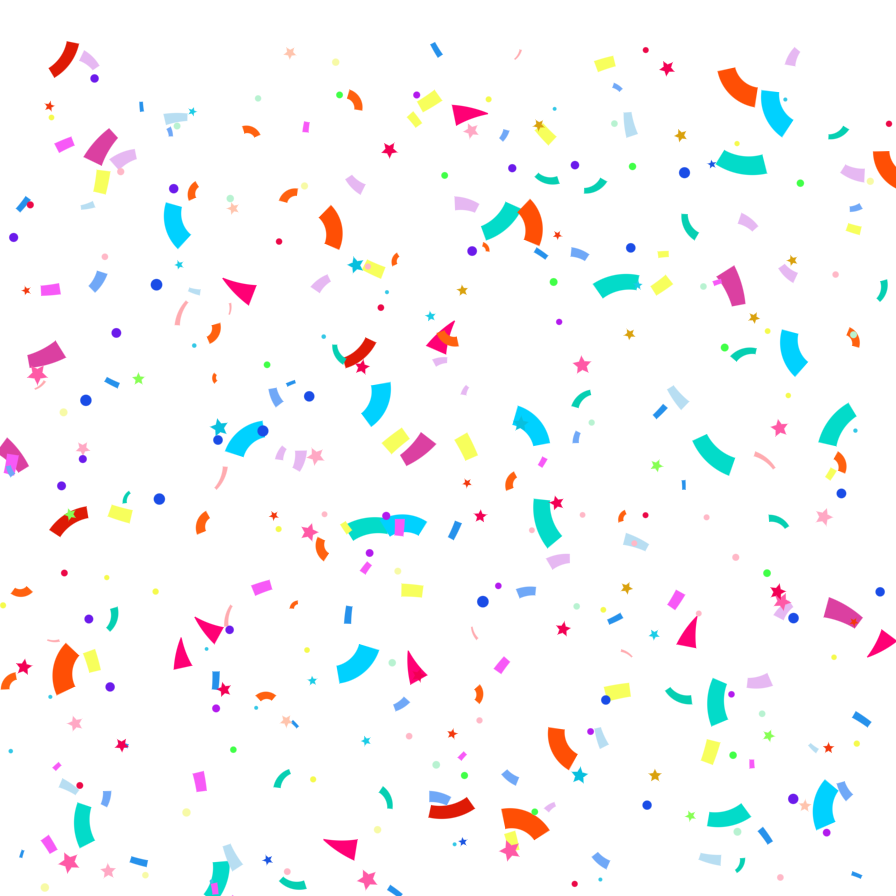
This pattern is drawn by a Shadertoy shader. Its source:

```glsl
// Draws party confetti: curved strips, stars and dots scattered on white.

const vec3 PAPER = vec3(1.0);
const float TOP_LIMIT = 0.945;   // no piece is centred above this height
const float JITTER = 0.92;       // share of a cell over which a piece may wander
const float SOFTNESS = 0.85;     // half width of the edge ramp, in screen samples
const float STAR_WAIST = 0.5;    // inner radius over outer radius
const float TAU = 6.2831853;

// Strips: 0-5 are the large pieces, 6-14 the small ribbons.
const vec3 STRIP_COLOUR[15] = vec3[15](
    vec3(1.00, 0.31, 0.02), vec3(0.00, 0.82, 1.00), vec3(0.01, 0.86, 0.79),
    vec3(0.86, 0.25, 0.63), vec3(0.87, 0.10, 0.02), vec3(1.00, 0.00, 0.46),
    vec3(1.00, 0.38, 0.06), vec3(0.02, 0.81, 0.70), vec3(0.97, 1.00, 0.36),
    vec3(0.90, 0.72, 0.95), vec3(0.44, 0.66, 0.97), vec3(0.97, 0.35, 0.97),
    vec3(1.00, 0.67, 0.69), vec3(0.72, 0.87, 0.95), vec3(0.15, 0.57, 0.92));

// Half length and half width.
const vec2 STRIP_SIZE[15] = vec2[15](
    vec2(0.024, 0.011), vec2(0.024, 0.0115), vec2(0.025, 0.0105),
    vec2(0.021, 0.012), vec2(0.023, 0.0075), vec2(0.019, 0.012),
    vec2(0.012, 0.0055), vec2(0.015, 0.005), vec2(0.014, 0.0085),
    vec2(0.013, 0.0078), vec2(0.011, 0.006), vec2(0.011, 0.0065),
    vec2(0.015, 0.003), vec2(0.014, 0.007), vec2(0.010, 0.004));

// Curvature and narrowing towards one end.
const vec2 STRIP_FORM[15] = vec2[15](
    vec2(25.0, 0.10), vec2(23.0, 0.15), vec2(16.0, 0.15),
    vec2(9.0, 0.35), vec2(18.0, 0.10), vec2(8.0, 0.95),
    vec2(60.0, 0.15), vec2(36.0, 0.30), vec2(4.0, 0.08),
    vec2(20.0, 0.30), vec2(22.0, 0.15), vec2(5.0, 0.10),
    vec2(22.0, 0.40), vec2(9.0, 0.35), vec2(6.0, 0.10));

// Stars and dots: colour and radius.
const vec4 STARS[10] = vec4[10](
    vec4(1.00, 0.35, 0.65, 0.0125), vec4(0.03, 0.75, 0.87, 0.0110),
    vec4(0.95, 0.00, 0.33, 0.0090), vec4(0.53, 1.00, 0.33, 0.0075),
    vec4(0.85, 0.63, 0.05, 0.0070), vec4(1.00, 0.66, 0.77, 0.0100),
    vec4(1.00, 0.77, 0.68, 0.0080), vec4(0.95, 0.22, 0.05, 0.0060),
    vec4(0.10, 0.80, 0.90, 0.0060), vec4(0.10, 0.33, 0.88, 0.0055));
const vec4 DOTS[10] = vec4[10](
    vec4(0.10, 0.30, 0.90, 0.0062), vec4(0.42, 0.10, 0.92, 0.0055),
    vec4(0.25, 1.00, 0.28, 0.0042), vec4(0.92, 0.03, 0.28, 0.0038),
    vec4(0.70, 0.10, 0.93, 0.0043), vec4(0.96, 0.98, 0.30, 0.0034),
    vec4(1.00, 0.72, 0.78, 0.0038), vec4(0.20, 0.78, 0.90, 0.0024),
    vec4(0.97, 0.98, 0.65, 0.0045), vec4(0.72, 0.95, 0.82, 0.0042));

const int STRIP = 0;
const int STAR = 1;
const int DOT = 2;

struct Layer { int family, first, count; float grid, fill, minScale, maxScale; };
const Layer LAYERS[5] = Layer[5](
    Layer(STRIP, 0, 6, 7.0, 0.93, 0.88, 1.05),
    Layer(STRIP, 6, 9, 11.0, 0.92, 0.75, 1.05),
    Layer(STRIP, 6, 9, 8.0, 0.75, 0.40, 0.60),
    Layer(STAR, 0, 10, 9.0, 0.92, 0.80, 1.05),
    Layer(DOT, 0, 10, 12.0, 0.90, 0.80, 1.05));

vec4 hash4(vec3 p) {
    vec4 q = fract(p.xyzx * vec4(0.1031, 0.1030, 0.0973, 0.1099));
    q += dot(q, q.wzxy + 33.33);
    return fract((q.xxyz + q.yzzw) * q.zywx);
}

// Tapered bar wrapped around a circle, so its ends fan out radially.
float stripDistance(vec2 p, vec2 halfSize, float curvature, float taper) {
    float radius = 1.0 / curvature;
    vec2 q = p + vec2(0.0, radius);
    vec2 bent = vec2(atan(q.x, q.y) * radius, length(q) - radius);
    float along = clamp(bent.x / halfSize.x * 0.5 + 0.5, 0.0, 1.0);
    vec2 d = abs(bent) - halfSize * vec2(1.0, 1.0 - taper * along);
    return length(max(d, 0.0)) + min(max(d.x, d.y), 0.0);
}

// Five points folded into half of one point, bounded by a single edge.
float starDistance(vec2 p, float radius) {
    float sector = TAU / 5.0;
    float a = mod(atan(p.x, p.y) + 0.5 * sector, sector) - 0.5 * sector;
    vec2 q = length(p) * vec2(cos(a), abs(sin(a)));
    vec2 tip = vec2(radius, 0.0);
    vec2 valley = STAR_WAIST * radius * vec2(cos(0.5 * sector), sin(0.5 * sector));
    vec2 edge = normalize(valley - tip);
    return dot(q - tip, vec2(edge.y, -edge.x));
}

void drawLayer(inout vec3 colour, vec2 uv, Layer layer, float seed, float ramp) {
    vec2 home = floor(uv * layer.grid);
    for (int j = -1; j <= 1; j++)
    for (int i = -1; i <= 1; i++) {
        vec2 cell = home + vec2(i, j);
        vec4 place = hash4(vec3(cell + 17.0, seed));
        vec4 look = hash4(vec3(cell + 59.0, seed + 7.0));
        vec2 centre = (cell + 0.5 + JITTER * (place.xy - 0.5)) / layer.grid;
        if (place.z > layer.fill || centre.y > TOP_LIMIT) continue;

        // Turn and size the piece.
        float angle = TAU * look.x;
        float size = mix(layer.minScale, layer.maxScale, look.y);
        vec2 p = mat2(cos(angle), sin(angle), -sin(angle), cos(angle)) * (uv - centre);
        int kind = layer.first + min(int(look.z * float(layer.count)), layer.count - 1);

        float d;
        vec3 ink;
        if (layer.family == STRIP) {
            vec2 form = STRIP_FORM[kind];
            d = stripDistance(p, STRIP_SIZE[kind] * size, form.x / size, form.y);
            ink = STRIP_COLOUR[kind];
        } else if (layer.family == STAR) {
            d = starDistance(p, STARS[kind].w * size);
            ink = STARS[kind].rgb;
        } else {
            d = length(p) - DOTS[kind].w * size;
            ink = DOTS[kind].rgb;
        }
        colour = mix(colour, ink, 1.0 - smoothstep(-ramp, ramp, d));
    }
}

void mainImage(out vec4 fragColor, in vec2 fragCoord) {
    vec2 uv = fragCoord / iResolution.y;
    float ramp = SOFTNESS / iResolution.y;
    vec3 colour = PAPER;
    for (int k = 0; k < 5; k++)
        drawLayer(colour, uv, LAYERS[k], 3.0 + 23.0 * float(k), ramp);
    fragColor = vec4(colour, 1.0);
}
```
